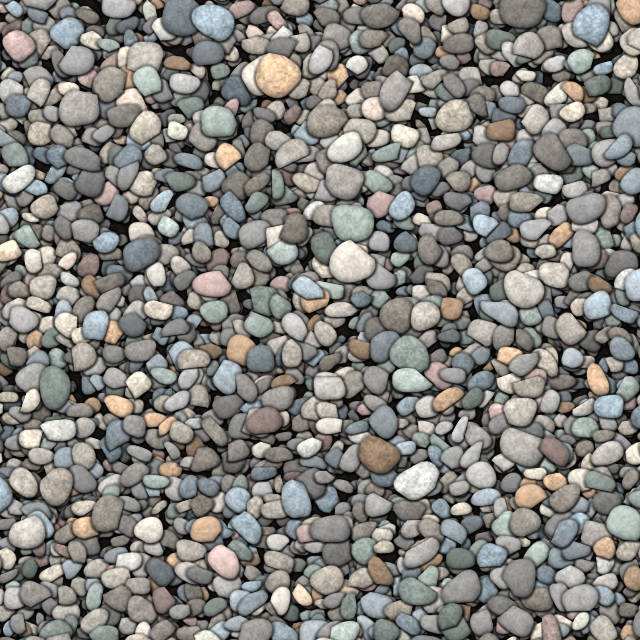
Give the GLSL for this texture, as a WebGL 2 fragment shader.

```glsl
#version 300 es
precision highp float;
// Draws a bed of small rounded grey pebbles with dark gaps between them.

uniform vec2 u_resolution;
out vec4 fragColor;

const int LAYERS = 4;
const vec4 CELLS = vec4(39.0, 31.0, 26.0, 19.0);      // cells per canvas, bottom to top
const vec4 DENSITY = vec4(1.0, 0.95, 0.80, 0.30);     // chance of a stone in a cell
const vec4 LAYER_LIGHT = vec4(0.80, 0.93, 1.0, 1.03);
const vec2 HALF_LENGTH = vec2(0.42, 0.66);            // in cells
const vec2 ASPECT = vec2(0.52, 0.95);
const float JITTER = 0.7;
const float EDGE_SOFTNESS = 0.0012;
const float SHADOW_WIDTH = 0.0060;
const float GRAIN = 0.20;
const vec2 LIGHT_DIR = vec2(-0.35, 0.94);
const vec3 GAP_COLOR = vec3(0.09, 0.08, 0.07);
const vec3 BLUE_TINT = vec3(0.90, 1.00, 1.06);
const vec3 GREEN_TINT = vec3(0.95, 1.02, 0.98);
const vec3 WARM_TINT = vec3(1.05, 1.00, 0.92);
const vec3 TAN_TINT = vec3(1.18, 1.00, 0.83);
const vec3 PINK_TINT = vec3(1.12, 0.98, 0.95);

// Four random values in 0..1 for an integer cell and a salt.
vec4 hash4(vec2 cell, int salt) {
    uvec4 v = uvec4(ivec4(ivec2(cell), salt, salt * 7 + 3));
    v = v * 1664525u + 1013904223u;
    v += v.yzxy * v.wxyz;
    v ^= v >> 16u;
    v += v.yzxy * v.wxyz;
    return vec4(v >> 8u) / 16777216.0;
}

float valueNoise(vec2 p) {
    vec2 i = floor(p), f = fract(p);
    f = f * f * (3.0 - 2.0 * f);
    float low = mix(hash4(i, 91).x, hash4(i + vec2(1, 0), 91).x, f.x);
    float high = mix(hash4(i + vec2(0, 1), 91).x, hash4(i + vec2(1, 1), 91).x, f.x);
    return mix(low, high, f.y);
}

// Mostly neutral greys with some tinted and some pale stones.
vec3 stoneColor(vec4 rnd) {
    float tone = mix(0.46, 0.78, rnd.x);
    vec3 tint = mix(vec3(1.0), WARM_TINT, rnd.z);
    if (rnd.y < 0.20) tint = mix(vec3(1.0), BLUE_TINT, 0.4 + 0.6 * rnd.z);
    else if (rnd.y < 0.30) tint = GREEN_TINT;
    else if (rnd.y > 0.95) tint = TAN_TINT;
    else if (rnd.y > 0.90) tint = PINK_TINT;
    if (rnd.w > 0.91) {
        tone = 0.86;
        tint = mix(tint, WARM_TINT, 0.6);
    }
    return tone * tint;
}

// Lays one stone and its contact shadow over the colour below.
vec3 layStone(vec3 below, vec2 uv, vec2 cell, int layer, float grain, float softness) {
    vec4 place = hash4(cell, layer * 4 + 1);
    if (place.w > DENSITY[layer]) return below;
    vec4 form = hash4(cell, layer * 4 + 2);
    vec4 cut = hash4(cell, layer * 4 + 3);
    vec4 paint = hash4(cell, layer * 4 + 4);

    // Rotated superellipse with a wavy outline
    float angle = (place.z + form.w - 1.0) * 1.75;
    float c = cos(angle), s = sin(angle);
    mat2 turn = mat2(c, -s, s, c);
    float halfLength = mix(HALF_LENGTH.x, HALF_LENGTH.y, form.x) / CELLS[layer];
    vec2 size = halfLength * vec2(1.0, mix(ASPECT.x, ASPECT.y, form.y));
    vec2 center = (cell + 0.5 + JITTER * (place.xy - 0.5)) / CELLS[layer];
    vec2 q = turn * (uv - center) / size;
    if (dot(q, q) > 5.0) return below;
    float power = mix(2.0, 3.0, form.z);
    float r = pow(dot(pow(abs(q) + 1e-4, vec2(power)), vec2(1.0)), 1.0 / power);
    float around = atan(q.y, q.x + 1e-5);
    r *= 1.0 + 0.06 * sin(2.0 * around + 6.28 * cut.x) + 0.05 * sin(3.0 * around + 6.28 * cut.y);

    // Some stones are broken along one flat side
    vec2 cutDir = vec2(cos(6.28 * cut.z), sin(6.28 * cut.z));
    r = max(r, dot(q, cutDir) / mix(0.62, 1.1, cut.w));

    float dist = (r - 1.0) * sqrt(size.x * size.y);
    vec2 outward = normalize((q / size) * turn + 1e-4);
    float facing = dot(outward, LIGHT_DIR);

    // Shadow on whatever lies below, deeper away from the light
    float shadow = 1.0 - smoothstep(0.0, SHADOW_WIDTH, dist);
    below *= 1.0 - shadow * (0.56 - 0.24 * facing);

    // Domed shading, dark rim and mottled surface
    float rim = min(r, 1.0);
    float lit = 1.04 + 0.24 * facing * rim * rim - 0.34 * pow(rim, 7.0);
    float mottle = valueNoise(uv * 75.0 + paint.xy * 40.0) - 0.5;
    float surface = 1.0 + GRAIN * (0.6 + 0.8 * paint.z) * (grain + 0.7 * mottle);
    vec3 stone = stoneColor(paint) * lit * surface * LAYER_LIGHT[layer];
    return mix(below, stone, 1.0 - smoothstep(-softness, softness, dist));
}

void main() {
    vec2 uv = gl_FragCoord.xy / u_resolution.y;
    float softness = max(EDGE_SOFTNESS, 0.7 / u_resolution.y);
    float grain = 0.6 * valueNoise(uv * 170.0) + 0.9 * valueNoise(uv * 330.0 + 17.0) - 0.75;
    vec3 color = GAP_COLOR * (1.0 + 0.6 * grain);

    // Fixed scan order keeps overlaps the same for every pixel
    for (int layer = 0; layer < LAYERS; layer++) {
        vec2 home = floor(uv * CELLS[layer]);
        for (int y = 1; y >= -1; y--)
            for (int x = -1; x <= 1; x++)
                color = layStone(color, uv, home + vec2(x, y), layer, grain, softness);
    }
    fragColor = vec4(clamp(color, 0.0, 1.0), 1.0);
}
```
